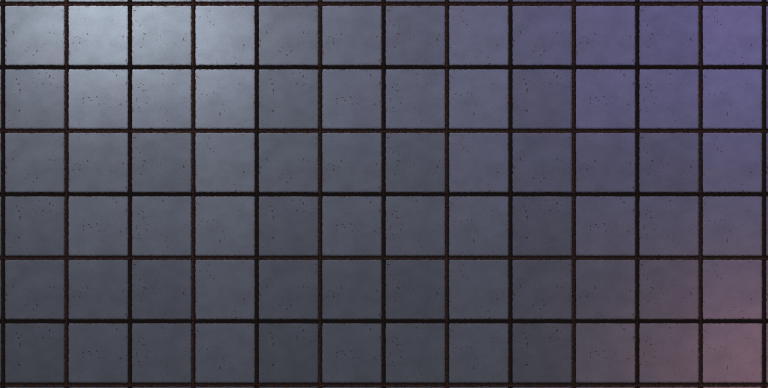
A Shadertoy shader for this texture:

```glsl
// Wall of square slate-blue glazed tiles with dark, rusty joints.
// A rounded-box distance cuts the tiles, gradient noise adds stains and pits,
// and three soft coloured lights tint the wall from its corners.

#define GRID vec2(12.11, 6.11)    // tiles across and down
#define GRID_SHIFT vec2(0.05)     // offset of the first joint, in tiles
#define JOINT 0.032               // half width of a joint, in tiles
#define CORNER 0.025              // corner radius of a tile
#define RIM 0.035                 // width of the worn rim
#define STAIN 0.16                // strength of cloudy stains
#define PITS 0.42                 // strength of dark pits
#define TILT 0.035                // per-tile shift of the reflections
#define VARIATION 0.05            // brightness change between tiles
#define GROUT vec3(0.075, 0.060, 0.060)
#define RUST vec3(0.27, 0.185, 0.17)

vec2 hash2(vec2 p) {
    vec3 q = fract(p.xyx * vec3(0.1031, 0.1030, 0.0973));
    q += dot(q, q.yzx + 33.33);
    return fract((q.xx + q.yz) * q.zy);
}

float corner(vec2 cell, vec2 offset) {
    return dot(hash2(cell) * 2.0 - 1.0, offset);
}

// Gradient noise, about -0.7 to 0.7
float noise(vec2 p) {
    vec2 i = floor(p), f = fract(p);
    vec2 u = f * f * f * (f * (f * 6.0 - 15.0) + 10.0);
    vec2 e = vec2(1.0, 0.0);
    float low = mix(corner(i, f), corner(i + e, f - e), u.x);
    float high = mix(corner(i + e.yx, f - e.yx), corner(i + 1.0, f - 1.0), u.x);
    return mix(low, high, u.y);
}

float fbm(vec2 p) {
    float sum = 0.0, gain = 0.5;
    for (int k = 0; k < 4; k++) {
        sum += gain * noise(p);
        p = mat2(1.6, 1.2, -1.2, 1.6) * p + 7.3;
        gain *= 0.55;
    }
    return sum;
}

float glow(vec2 uv, vec2 centre, vec2 falloff) {
    vec2 d = (uv - centre) * falloff;
    return exp(-dot(d, d));
}

// Ambient gradient plus white, violet and red corner lights
vec3 lighting(vec2 uv) {
    vec3 light = mix(vec3(0.245, 0.255, 0.290), vec3(0.285, 0.292, 0.345), uv.y);
    light += vec3(0.16, 0.175, 0.18) * glow(uv, vec2(0.13, 1.0), vec2(2.3, 1.6));
    light += vec3(0.23, 0.25, 0.25) * glow(uv, vec2(0.15, 0.97), vec2(6.0, 4.8));
    light += vec3(0.09, 0.06, 0.17) * glow(uv, vec2(0.98, 1.0), vec2(2.8, 1.9));
    light += vec3(0.18, 0.08, 0.09) * glow(uv, vec2(1.0, 0.04), vec2(5.0, 3.0));
    return light;
}

void mainImage(out vec4 fragColor, in vec2 fragCoord) {
    vec2 uv = fragCoord / iResolution.xy;
    vec2 p = uv * GRID - GRID_SHIFT;
    vec2 cell = floor(p), local = fract(p) - 0.5;
    float pixel = GRID.y / iResolution.y;

    // Wear repeats over blocks of four by two tiles
    vec2 seed = mod(cell, vec2(4.0, 2.0)) * 17.0 + 5.0;
    vec2 random = hash2(seed);
    vec2 surface = local + seed;

    // Tile outline with slightly chipped edges
    float chip = 0.010 * noise(surface * 22.0);
    vec2 box = abs(local) - (0.5 - JOINT - CORNER);
    float dist = length(max(box, 0.0)) + min(max(box.x, box.y), 0.0) - CORNER + chip;
    float tileMask = 1.0 - smoothstep(-0.7 * pixel, 0.7 * pixel, dist);

    // Glazed face: reflections, clouds, fine grain and clustered pits
    vec3 light = lighting(uv + (random - 0.5) * TILT);
    float cloud = fbm(surface * vec2(3.0, 4.0));
    float grain = noise(surface * 38.0);
    float cluster = smoothstep(-0.05, 0.30, noise(surface * 3.3 + 40.0));
    float pits = smoothstep(0.24, 0.46, noise(surface * 19.0 + 11.0)) * cluster;
    vec3 face = light * (1.0 + STAIN * cloud + 0.05 * grain);
    face *= 1.0 + VARIATION * (random.y * 2.0 - 1.0);
    face = mix(face, face * vec3(0.72, 0.60, 0.54), pits * PITS * 2.0);

    // Rim catches light above and at the left, and darkens opposite
    float rim = smoothstep(-RIM, 0.0, dist);
    vec2 side = smoothstep(vec2(0.40), vec2(0.48), abs(local)) * sign(local);
    float facing = clamp(side.y - 0.6 * side.x, -1.0, 1.0);
    face *= 1.0 + rim * (0.22 * facing - 0.10);
    float rustWear = smoothstep(0.0, 0.45, noise(surface * 9.0 + 3.0));
    face = mix(face, RUST * 1.15, rim * rustWear * 0.55);

    // Joints: even rows are dusty, odd columns are rusty
    vec2 lineId = floor(p + 0.5);
    vec2 parity = mod(lineId, 2.0);
    vec2 across = abs(p - lineId);
    float horizontal = step(across.y, across.x);
    float dirt = 0.5 + 0.7 * noise(p * vec2(27.0, 31.0));
    float dusty = mix(0.25 + 0.35 * parity.x, 0.65 - 0.55 * parity.y, horizontal);
    vec2 ridge = smoothstep(vec2(0.035), vec2(0.0), abs(p - lineId - vec2(-0.012, -0.014)));
    float crest = mix(ridge.x, ridge.y, horizontal);
    vec3 dust = RUST * (0.65 + 1.1 * light.g);
    vec3 joint = mix(GROUT, dust, clamp(dusty * dirt * (0.35 + crest), 0.0, 1.0));

    fragColor = vec4(clamp(mix(joint, face, tileMask), 0.0, 1.0), 1.0);
}
```
